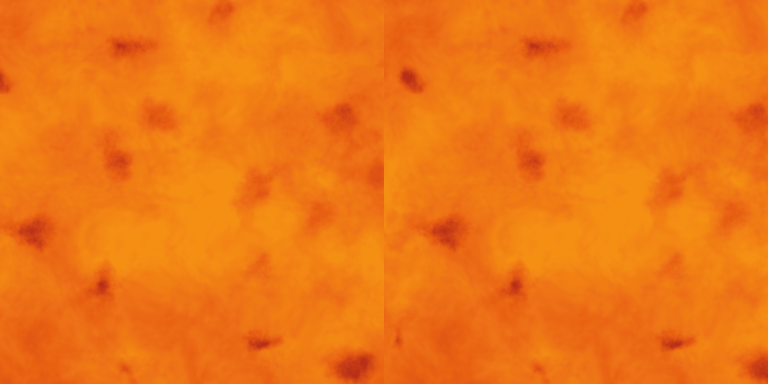
Give the GLSL for this texture, as a Shadertoy shader.

```glsl
// Cloudy orange surface with soft, mottled rust-red spots, laid as two shifted tiles.
#define TILE_SHIFT 1.076
#define CLOUD_SCALE 6.0
#define CLOUD_CONTRAST 0.34
#define MEAN_TONE 0.499
#define EDGE_FADE 0.050
#define SPOT_COUNT 15
#define SPOT_MIN 0.030
#define SPOT_MAX 0.066
#define SPOT_RAGGED 1.5
#define OCTAVE_GAIN 0.68
#define SEED 3.7

const vec3 CRIMSON = vec3(0.73, 0.19, 0.09);
const vec3 RUST    = vec3(0.86, 0.31, 0.08);
const vec3 EMBER   = vec3(0.91, 0.38, 0.07);
const vec3 ORANGE  = vec3(0.93, 0.44, 0.09);
const vec3 AMBER   = vec3(0.94, 0.48, 0.08);
const vec3 GOLD    = vec3(0.96, 0.56, 0.08);

float hash(vec2 p) {
    vec3 q = fract(vec3(p.xyx) * 0.1031);
    q += dot(q, q.yzx + 33.33);
    return fract((q.x + q.y) * q.z);
}

float noise(vec2 p) {
    vec2 i = floor(p), f = fract(p);
    f = f * f * (3.0 - 2.0 * f);
    return mix(mix(hash(i), hash(i + vec2(1, 0)), f.x),
               mix(hash(i + vec2(0, 1)), hash(i + vec2(1, 1)), f.x), f.y);
}

// Normalised sum of rotated octaves
float fbm(vec2 p) {
    float sum = 0.0, amp = 0.5, total = 0.0;
    for (int k = 0; k < 5; k++) {
        sum += amp * noise(p);
        total += amp;
        p = mat2(1.6, 1.2, -1.2, 1.6) * p + 17.3;
        amp *= OCTAVE_GAIN;
    }
    return sum / total;
}

// Total darkening by stretched spots spread over one tile
float spots(vec2 p) {
    vec2 warp = vec2(noise(p * 16.0 + 40.0), noise(p * 16.0 + 80.0)) - 0.5;
    float ragged = (fbm(p * 14.0 + 120.0) - 0.5) * SPOT_RAGGED;
    float mottle = 0.45 + 1.1 * fbm(p * 24.0 + 160.0);
    vec2 wp = p + warp * 0.05;
    float dark = 0.0;
    for (int i = 0; i < SPOT_COUNT; i++) {
        float n = float(i) + SEED;
        vec2 jitter = vec2(hash(vec2(n, 1.3)), hash(vec2(n, 2.9))) - 0.5;
        vec2 center = fract(n * vec2(0.7549, 0.5698) + jitter * 0.2);
        center.x = center.x * 1.08 - 0.07;
        float angle = 6.2832 * hash(vec2(n, 5.1));
        float size = mix(SPOT_MIN, SPOT_MAX, hash(vec2(n, 7.7)));
        float depth = mix(0.10, 0.28, hash(vec2(n, 9.4)));
        vec2 axis = vec2(cos(angle), sin(angle));
        vec2 d = wp - center;
        d = vec2(dot(d, axis) * 0.8, dot(d, vec2(-axis.y, axis.x)) * 1.2) / size;
        float r = length(d);
        float body = 1.0 - smoothstep(-0.1, 1.2, r + ragged);
        dark = max(dark, depth * mottle * body + 0.025 * exp(-0.6 * r * r));
    }
    return dark;
}

float rise(float a, float b, float x) {
    return clamp((x - a) / (b - a), 0.0, 1.0);
}

// Colour ramp from dark spot to bright cloud
vec3 ramp(float tone) {
    vec3 c = mix(CRIMSON, RUST, rise(0.20, 0.31, tone));
    c = mix(c, EMBER, rise(0.31, 0.38, tone));
    c = mix(c, ORANGE, rise(0.38, 0.44, tone));
    c = mix(c, AMBER, rise(0.44, 0.48, tone));
    return mix(c, GOLD, rise(0.48, 0.56, tone));
}

void mainImage(out vec4 fragColor, in vec2 fragCoord) {
    vec2 p = fragCoord / iResolution.y;
    float halfWidth = 0.5 * iResolution.x / iResolution.y;

    // The right half repeats the left one, slightly shifted
    float seam = smoothstep(-0.003, 0.003, p.x - halfWidth);
    vec2 q = p - vec2(p.x > halfWidth ? TILE_SHIFT : 0.0, 0.0);

    // Clouds with gently bent outlines
    vec2 bend = vec2(noise(q * 9.0 + 9.0), noise(q * 9.0 + 31.0)) - 0.5;
    float cloud = fbm((q + bend * 0.05) * CLOUD_SCALE + SEED * 10.0);
    float tone = MEAN_TONE + CLOUD_CONTRAST * (cloud - 0.5);

    // Thin smoky trails between the spots
    float smoke = fbm((q - bend * 0.06) * 5.0 + 210.0);
    tone -= 0.07 * smoothstep(0.60, 0.80, smoke);

    // Redder towards the borders and just left of the seam
    float border = abs(2.0 * p.y - 1.0);
    tone -= EDGE_FADE * border * border;
    tone -= 0.03 * smoothstep(0.85, 1.0, p.x / halfWidth) * (1.0 - seam);

    tone -= spots(q);
    fragColor = vec4(ramp(tone), 1.0);
}
```
